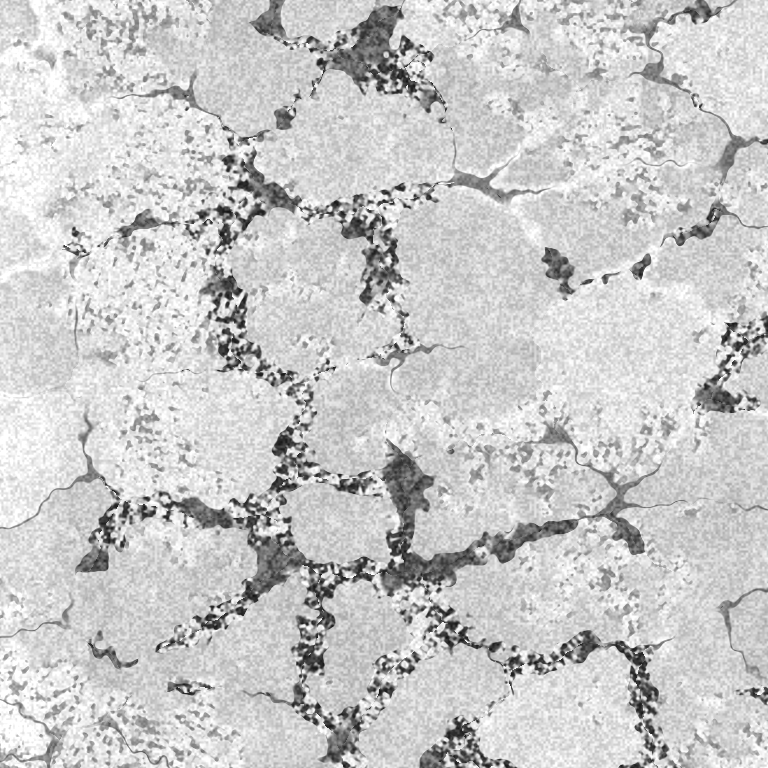
Give the GLSL for this texture, as a Shadertoy shader.

```glsl
vec2 hash22(vec2 p) {
    vec3 q = fract(p.xyx * vec3(0.1031, 0.1030, 0.0973));
    q += dot(q, q.yzx + 33.33);
    return fract((q.xx + q.yz) * q.zy);
}

mat2 rotate(float a) {
    return mat2(cos(a), -sin(a), sin(a), cos(a));
}

float noise(vec2 p) {
    vec2 i = floor(p), f = fract(p);
    f = f * f * (3.0 - 2.0 * f);
    return mix(mix(hash22(i).x, hash22(i + vec2(1, 0)).x, f.x),
               mix(hash22(i + vec2(0, 1)).x, hash22(i + vec2(1, 1)).x, f.x), f.y);
}

float fbm(vec2 p) {
    float sum = 0.0, amplitude = 0.53;
    for (int i = 0; i < 4; i++) {
        sum += amplitude * noise(p);
        p = rotate(0.6) * p * 2.03 + 17.3;
        amplitude *= 0.5;
    }
    return sum;
}

// x: distance to the grain edge with rounded corners, yz: grain id
vec3 grainCells(vec2 p) {
    vec2 base = floor(p), nearestId = base, toNearest = vec2(9.0);
    for (int y = -1; y <= 1; y++)
    for (int x = -1; x <= 1; x++) {
        vec2 id = base + vec2(x, y);
        vec2 r = id + 0.1 + 0.8 * hash22(id) - p;
        if (dot(r, r) < dot(toNearest, toNearest)) {
            toNearest = r;
            nearestId = id;
        }
    }
    float sum = 0.0;
    for (int y = -2; y <= 2; y++)
    for (int x = -2; x <= 2; x++) {
        if (x == 0 && y == 0) continue;
        vec2 id = nearestId + vec2(x, y);
        vec2 r = id + 0.1 + 0.8 * hash22(id) - p;
        sum += exp(-20.0 * dot(0.5 * (r + toNearest), normalize(r - toNearest)));
    }
    return vec3(-log(sum) / 20.0, nearestId);
}

void mainImage(out vec4 fragColor, in vec2 fragCoord) {
    vec2 uv = fragCoord / iResolution.y;
    float soft = 7.0 / iResolution.y;

    // Elongated, tilted grains with wavy and slightly ragged outlines
    vec2 p = rotate(0.2) * uv * vec2(4.7, 6.6) + 3.0;
    p += 0.7 * (vec2(fbm(uv * 5.0), fbm(uv * 5.0 + 31.0)) - 0.5);
    p += 0.08 * (vec2(noise(uv * 70.0), noise(uv * 70.0 + 9.0)) - 0.5);
    vec3 cell = grainCells(p);
    float edge = cell.x;
    vec2 grainHash = hash22(cell.yz + 51.0);

    // Smooth grains, some of them bright
    float fine = noise(uv * 330.0) - 0.5;
    float cloud = fbm(uv * 22.0) - 0.5;
    float bright = smoothstep(0.76, 0.8, grainHash.x);
    float tone = mix(0.79 + 0.03 * grainHash.y, 0.88, bright) + 0.1 * cloud;

    // Crystal flakes, turned differently in each grain
    vec2 q = rotate(6.28 * grainHash.y) * uv;
    float flakes = 0.5 * noise(q * vec2(85.0, 165.0)) + 0.5 * noise(q * 230.0 + 5.0);

    // Altered, mottled patches with soft, patchy limits
    float altered = fbm(uv * 5.0 + 70.0) + 0.15 * (grainHash.x - 0.5) + 0.3 * (noise(uv * 45.0) - 0.5);
    altered = smoothstep(0.5, 0.64, altered);
    float mottle = mix(0.55, 0.93, smoothstep(0.24, 0.5, flakes + 0.5 * cloud));
    tone = mix(tone, mottle, 0.9 * altered);

    // Pale cement veins and thin dark cracks along the contacts
    float cement = smoothstep(0.54, 0.62, fbm(uv * 4.0 + 120.0));
    tone = mix(tone, 0.94, cement * smoothstep(0.07, 0.02, edge));
    float cracked = smoothstep(0.46, 0.58, fbm(uv * 8.0 + 200.0));
    tone = mix(tone, 0.35, 0.75 * cracked * (1.0 - smoothstep(0.0, 0.006 + soft, edge)));

    // Ragged pores between the grains: flaky filling, in places open and dark
    float gap = mix(-0.09, 0.1, smoothstep(0.42, 0.66, fbm(uv * 4.2 + 41.0)));
    gap += 0.08 * (noise(uv * 38.0 + 13.0) - 0.5) + 0.07 * (noise(uv * 95.0) - 0.5);
    float pore = 1.0 - smoothstep(-soft, soft, edge - gap);
    float filling = mix(0.2, 0.92, smoothstep(0.27, 0.68, flakes + 0.35 * cloud));
    float openPore = smoothstep(0.56, 0.63, fbm(uv * 11.0 + 160.0));
    filling = mix(filling, 0.2 + 0.3 * flakes, 0.85 * openPore);
    tone = mix(tone, filling, pore);

    // Paler left margin and fine grey speckle
    tone += 0.07 * smoothstep(0.13, 0.0, uv.x);
    tone += 0.21 * fine + 0.06 * (noise(uv * 170.0 + 3.0) - 0.5);
    fragColor = vec4(vec3(clamp(tone, 0.0, 1.0)), 1.0);
}
```
